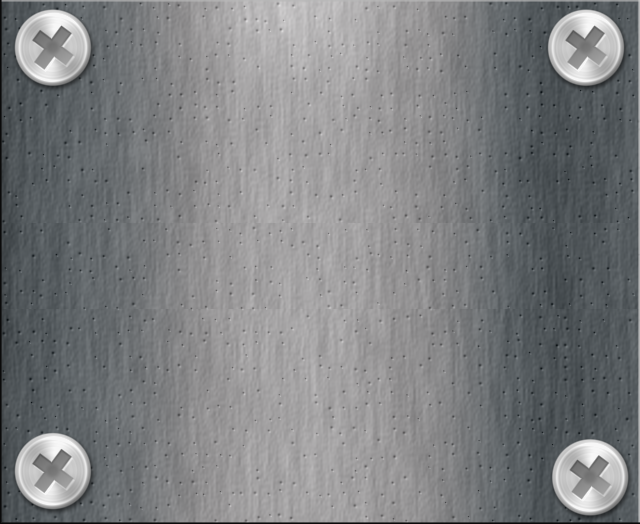
Give the GLSL for this texture, as a Shadertoy shader.

```glsl
// Brushed steel plate with pitted grain, bevelled edges and four cross-head screws.

float hash(vec2 p) {
    vec3 q = fract(vec3(p.xyx) * 0.1031);
    q += dot(q, q.yzx + 33.33);
    return fract((q.x + q.y) * q.z);
}

float noise(vec2 p) {
    vec2 i = floor(p), f = fract(p);
    f = f * f * (3.0 - 2.0 * f);
    return mix(mix(hash(i), hash(i + vec2(1, 0)), f.x),
               mix(hash(i + vec2(0, 1)), hash(i + vec2(1, 1)), f.x), f.y);
}

// Broad reflection across the plate; uv runs from 0 to 1
float plateTone(vec2 uv) {
    float x = uv.x;
    float tone = 0.32 + 0.08 * smoothstep(0.0, 0.16, x) + 0.245 * smoothstep(0.11, 0.44, x);
    tone -= 0.11 * smoothstep(0.5, 0.72, x) + 0.215 * smoothstep(0.66, 0.87, x);
    tone += 0.04 * smoothstep(0.9, 1.0, x);
    float sheen = (x - 0.46) / 0.19;
    return tone + 0.09 * exp(-sheen * sheen) * smoothstep(0.78, 1.0, uv.y);
}

// Vertical brush strokes, shifted between three horizontal strips
float brushing(vec2 p) {
    float strip = step(0.41, p.y) + step(0.575, p.y);
    vec2 q = p + vec2(strip * 3.7, 0.0);
    float strokes = noise(q * vec2(95.0, 9.0)) * 0.45
                  + noise(q * vec2(210.0, 24.0) + 17.0) * 0.55 - 0.5;
    float relief = noise(p * vec2(230.0, 150.0)) - noise((p + vec2(0.003, -0.003)) * vec2(230.0, 150.0));
    return 0.12 * strokes + 0.045 * relief;
}

// Scattered dents: dark hollow with a lit lower right lip
float dents(vec2 p) {
    vec2 g = p * 42.0, cell = floor(g);
    vec2 d = fract(g) - 0.25 - 0.5 * vec2(hash(cell + 5.3), hash(cell + 91.7));
    float size = mix(0.05, 0.12, hash(cell + 41.0));
    float hollow = exp(-dot(d, d) / (size * size));
    vec2 e = d - vec2(0.1, -0.12);
    float lip = exp(-dot(e, e) / (size * size));
    return step(0.5, hash(cell)) * (0.11 * lip - 0.23 * hollow);
}

float boxDistance(vec2 p, vec2 halfSize) {
    vec2 d = abs(p) - halfSize;
    return length(max(d, 0.0)) + min(max(d.x, d.y), 0.0);
}

float crossDistance(vec2 p) {
    float c = cos(0.93), s = sin(0.93);
    vec2 q = vec2(c * p.x + s * p.y, c * p.y - s * p.x);
    return min(boxDistance(q, vec2(0.58, 0.15)), boxDistance(q, vec2(0.15, 0.53))) - 0.02;
}

// Draws one screw head; inside it, q is measured in head radii
vec3 addScrew(vec3 base, vec2 p, vec2 center, float pixel) {
    const float radius = 0.0725;
    vec2 q = (p - center) / radius;
    float r = length(q), angle = atan(q.y, q.x), aa = pixel / radius;

    // Soft shadow on the plate
    float shadow = length(q - vec2(0.03, -0.06));
    base *= 1.0 - 0.5 * (1.0 - smoothstep(0.93, 1.12, shadow));

    // Lathe-turned face with angular highlights
    float tone = 0.80 + 0.10 * cos(2.0 * angle - 2.3) + 0.06 * cos(4.0 * angle + 0.6);
    tone += 0.05 * (noise(vec2(r * 26.0, 3.0)) - 0.5) + 0.04 * q.y;

    // Rounded rim, shaded at the lower right
    float rim = smoothstep(0.86, 0.98, r);
    tone = mix(tone, 0.62 + 0.22 * dot(q, vec2(-0.5, 0.86)), rim * 0.75);
    tone += 0.12 * exp(-pow((r - 0.88) / 0.035, 2.0));

    // Recessed cross with a lit lower lip
    float slot = crossDistance(q);
    float lip = crossDistance(q + vec2(-0.03, 0.05));
    tone += 0.12 * (1.0 - smoothstep(-aa, aa, lip));
    float depth = 0.53 - 0.16 * q.y + 0.10 * q.x;
    depth -= 0.16 * smoothstep(-0.08, 0.02, slot) * smoothstep(-0.5, 0.5, q.y);
    depth -= 0.07 * (1.0 - smoothstep(0.08, 0.25, r));
    tone = mix(tone, depth, 1.0 - smoothstep(-aa, aa, slot));

    return mix(base, vec3(clamp(tone, 0.0, 0.97)), 1.0 - smoothstep(1.0 - aa, 1.0 + aa, r));
}

void mainImage(out vec4 fragColor, in vec2 fragCoord) {
    vec2 uv = fragCoord / iResolution.xy;
    vec2 p = fragCoord / iResolution.y;
    float pixel = 1.0 / iResolution.y, width = iResolution.x / iResolution.y;

    // Plate, cooler where it is darker
    float tone = plateTone(uv);
    vec3 tint = mix(vec3(-0.02, 0.004, 0.018), vec3(0.003, -0.003, 0.0), smoothstep(0.35, 0.6, tone));
    vec3 color = vec3(tone + brushing(p) + dents(p)) + tint;

    // Bevel: dark left and bottom, light top and right
    color *= 1.0 - 0.25 * exp(-p.x / 0.012);
    color = mix(color, vec3(0.72), 0.7 * (1.0 - smoothstep(0.002, 0.002 + pixel, 1.0 - p.y)));
    color = mix(color, vec3(0.8), 0.8 * (1.0 - smoothstep(0.002, 0.002 + pixel, width - p.x)));
    color = mix(color, vec3(0.04), 1.0 - smoothstep(0.002, 0.002 + pixel, min(p.x, p.y)));

    // Screws, with the lower right one set slightly off the grid
    for (int i = 0; i < 4; i++) {
        vec2 corner = vec2(i % 2, i / 2);
        vec2 center = mix(vec2(0.101, 0.101), vec2(width - 0.103, 0.909), corner);
        center += vec2(0.008, -0.012) * corner.x * (1.0 - corner.y);
        color = addScrew(color, p, center, pixel);
    }
    fragColor = vec4(clamp(color, 0.0, 1.0), 1.0);
}
```
